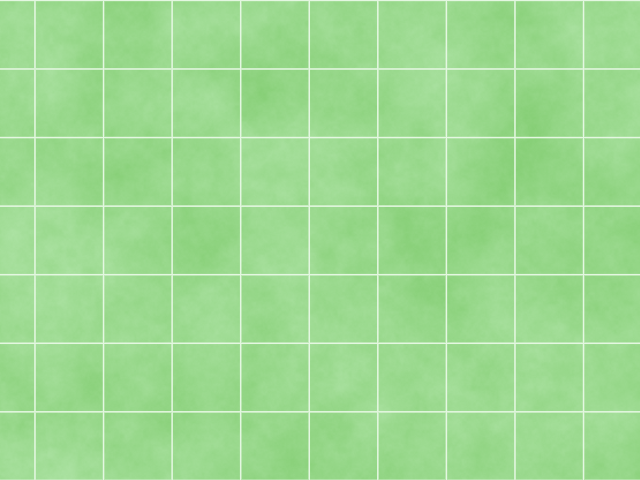
Write a Shadertoy shader that draws this pattern.

```glsl
const float ROWS = 7.0;                        // cells down the canvas height
const vec2 GRID_SHIFT = vec2(0.510, -0.006);   // line offset, in cells
const float LINE_WIDTH = 0.0225;               // in cells
const float CLOUD_SCALE = 0.85;                // largest blotches per cell
const int OCTAVES = 7;
const float OCTAVE_GAIN = 0.72;
const vec3 DARK_GREEN = vec3(0.494, 0.795, 0.424);
const vec3 LIGHT_GREEN = vec3(0.702, 0.901, 0.672);
const vec3 LINE_COLOR = vec3(0.895, 0.968, 0.882);

float hash(vec2 p) {
    vec3 q = fract(vec3(p.xyx) * 0.1031);
    q += dot(q, q.yzx + 33.33);
    return fract((q.x + q.y) * q.z);
}

float valueNoise(vec2 p) {
    vec2 cell = floor(p);
    vec2 f = fract(p);
    vec2 u = f * f * (3.0 - 2.0 * f);
    float bottom = mix(hash(cell), hash(cell + vec2(1.0, 0.0)), u.x);
    float top = mix(hash(cell + vec2(0.0, 1.0)), hash(cell + 1.0), u.x);
    return mix(bottom, top, u.y);
}

// Layered noise, normalised to 0..1
float clouds(vec2 p) {
    float sum = 0.0;
    float total = 0.0;
    float amplitude = 1.0;
    for (int i = 0; i < OCTAVES; i++) {
        sum += amplitude * valueNoise(p);
        total += amplitude;
        amplitude *= OCTAVE_GAIN;
        p = p * 2.03 + 17.3;
    }
    return sum / total;
}

// Antialiased coverage of lines centred on whole numbers
float gridLines(vec2 p, float pixel) {
    vec2 distanceToLine = abs(fract(p + 0.5) - 0.5);
    vec2 coverage = clamp((0.5 * LINE_WIDTH - distanceToLine) / pixel + 0.5, 0.0, 1.0);
    coverage *= min(1.0, LINE_WIDTH / pixel);
    return max(coverage.x, coverage.y);
}

void mainImage(out vec4 fragColor, in vec2 fragCoord) {
    float pixel = ROWS / iResolution.y;
    vec2 p = fragCoord * pixel - GRID_SHIFT;

    // Mottled ground, continuous beneath the grid
    float mottling = clouds(p * CLOUD_SCALE + 40.0);
    vec3 color = mix(DARK_GREEN, LIGHT_GREEN, mottling);

    // Pale grid
    color = mix(color, LINE_COLOR, gridLines(p, pixel));
    fragColor = vec4(color, 1.0);
}
```
